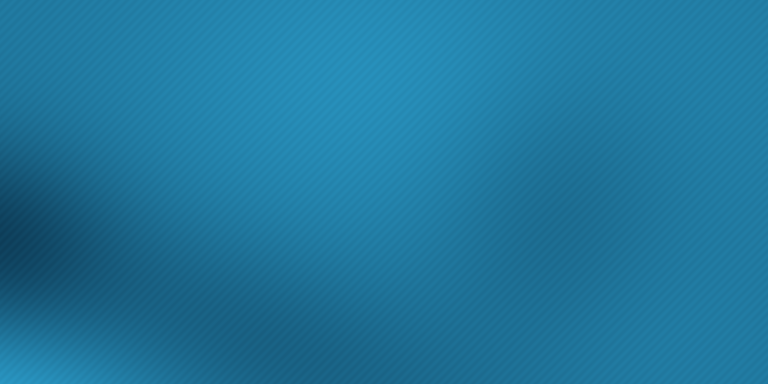
This background is drawn by a Shadertoy shader. Its source:

```glsl
// A blue backdrop of broad, soft light and shadow under fine diagonal pinstripes.
// Tilted Gaussian pools add up to one brightness value, which picks a colour
// from a two-tone blue ramp; a cosine wave along the diagonal makes the stripes.

// Soft elliptical pool: 1 at its centre, fading to 0 over the given radii.
float pool(vec2 p, vec2 centre, vec2 radius, float tilt) {
    float c = cos(tilt), s = sin(tilt);
    vec2 d = p - centre;
    d = vec2(c * d.x + s * d.y, c * d.y - s * d.x) / radius;
    return exp(-0.5 * dot(d, d));
}

void mainImage(out vec4 fragColor, in vec2 fragCoord) {
    // Height spans 0..1; x is stretched to span 0..2 on any canvas.
    vec2 p = fragCoord / iResolution.xy * vec2(2.0, 1.0);

    // Light pools: upper centre, lower left corner, right side
    float light = 0.66;
    light += 0.55 * pool(p, vec2(0.93, 0.80), vec2(0.42, 0.32), 0.0);
    light += 0.95 * pool(p, vec2(0.02, -0.06), vec2(0.30, 0.16), -0.25);
    light += 0.17 * pool(p, vec2(1.90, 0.78), vec2(0.45, 0.30), 0.0);
    light += 0.12 * pool(p, vec2(1.70, 0.08), vec2(0.25, 0.18), 0.0);

    // Shadow pools: left edge, lower band, right of centre
    light -= 1.30 * pool(p, vec2(-0.06, 0.38), vec2(0.24, 0.18), -0.2);
    light -= 0.60 * pool(p, vec2(0.66, 0.12), vec2(0.42, 0.17), -0.35);
    light -= 0.45 * pool(p, vec2(1.44, 0.46), vec2(0.20, 0.26), -0.3);

    // Rising pinstripes, faded out where they are finer than the pixels
    float stripe = (p.x - p.y) * 42.667;
    float visible = 1.0 - smoothstep(0.35, 0.9, fwidth(stripe));
    light += 0.075 * visible * cos(6.28319 * stripe);

    // Brightness to colour; the ramp extends past both tones
    vec3 deepBlue = vec3(0.09, 0.36, 0.49);
    vec3 clearBlue = vec3(0.14, 0.52, 0.68);
    fragColor = vec4(clamp(mix(deepBlue, clearBlue, light), 0.0, 1.0), 1.0);
}
```
